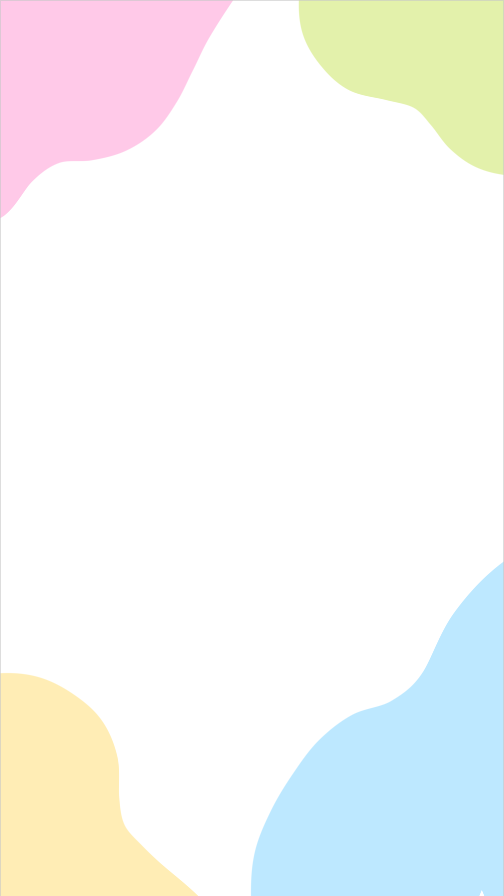
Reproduce this background procedurally as a WebGL 1 fragment shader.

```glsl
precision highp float;

uniform vec2 u_resolution;

const vec3 WHITE = vec3(1.0);
const vec3 PINK = vec3(1.0, 0.79, 0.91);
const vec3 LIME = vec3(0.89, 0.945, 0.67);
const vec3 SKY = vec3(0.74, 0.91, 1.0);
const vec3 CREAM = vec3(1.0, 0.93, 0.71);
const vec3 FRAME_GREY = vec3(0.78);

const float HALF_PI = 1.570796;
const float KNOT_SPANS = 9.0;

// Catmull-Rom weights for four knots at signed offsets d
vec4 splineWeights(vec4 d) {
  vec4 a = abs(d);
  vec4 inner = (1.5 * a - 2.5) * a * a + 1.0;
  vec4 outer = ((2.5 - 0.5 * a) * a - 4.0) * a + 2.0;
  return mix(mix(inner, outer, step(1.0, a)), vec4(0.0), step(2.0, a));
}

// Smooth radius through twelve knots; the first and last only set end slopes
float splineRadius(float t, vec4 low, vec4 middle, vec4 high) {
  vec4 d = t - vec4(0.0, 1.0, 2.0, 3.0);
  return dot(low, splineWeights(d))
       + dot(middle, splineWeights(d - 4.0))
       + dot(high, splineWeights(d - 8.0));
}

// Coverage of a wavy corner blob; p points inward from its corner
float cornerBlob(vec2 p, float pixel, vec4 low, vec4 middle, vec4 high) {
  float t = 1.0 + KNOT_SPANS * atan(p.y, p.x) / HALF_PI;
  float edge = splineRadius(t, low, middle, high) - length(p);
  return smoothstep(-0.75 * pixel, 0.75 * pixel, edge);
}

// Small upright spike standing on the bottom edge
float spike(vec2 p, float width, float height, float pixel) {
  float edge = width * (1.0 - p.y / height) - abs(p.x);
  return smoothstep(-0.5 * pixel, 0.5 * pixel, edge) * step(p.y, height);
}

void main() {
  // Canvas width is one unit
  float pixel = 1.0 / u_resolution.x;
  vec2 p = gl_FragCoord.xy * pixel;
  float top = u_resolution.y * pixel;
  vec2 fromTopLeft = vec2(p.x, top - p.y);
  vec2 fromTopRight = vec2(1.0 - p.x, top - p.y);
  vec2 fromBottomRight = vec2(1.0 - p.x, p.y);

  // Corner blobs: radii run from the horizontal edge to the vertical one
  float pink = cornerBlob(fromTopLeft, pixel,
    vec4(0.532, 0.463, 0.4225, 0.4075),
    vec4(0.405, 0.403, 0.39, 0.367),
    vec4(0.344, 0.366, 0.433, 0.44));
  float lime = cornerBlob(fromTopRight, pixel,
    vec4(0.4, 0.407, 0.4045, 0.3855),
    vec4(0.3565, 0.308, 0.279, 0.288),
    vec4(0.314, 0.3355, 0.347, 0.352));
  float sky = cornerBlob(fromBottomRight, pixel,
    vec4(0.5, 0.502, 0.502, 0.4925),
    vec4(0.484, 0.48, 0.469, 0.447),
    vec4(0.472, 0.5705, 0.664, 0.741));
  float cream = cornerBlob(p, pixel,
    vec4(0.4745, 0.3935, 0.332, 0.298),
    vec4(0.2847, 0.3086, 0.362, 0.403),
    vec4(0.426, 0.441, 0.442, 0.433));

  vec3 color = mix(WHITE, PINK, pink);
  color = mix(color, LIME, lime);
  color = mix(color, SKY, sky);
  color = mix(color, CREAM, cream);
  color = mix(color, WHITE, spike(p - vec2(0.956, 0.0), 0.005, 0.012, pixel));

  // Hairline frame on the left, right and top
  float border = min(min(p.x, 1.0 - p.x), top - p.y);
  float frame = 1.0 - smoothstep(0.001, 0.001 + pixel, border);
  color = mix(color, FRAME_GREY, 0.6 * frame);

  gl_FragColor = vec4(color, 1.0);
}
```
